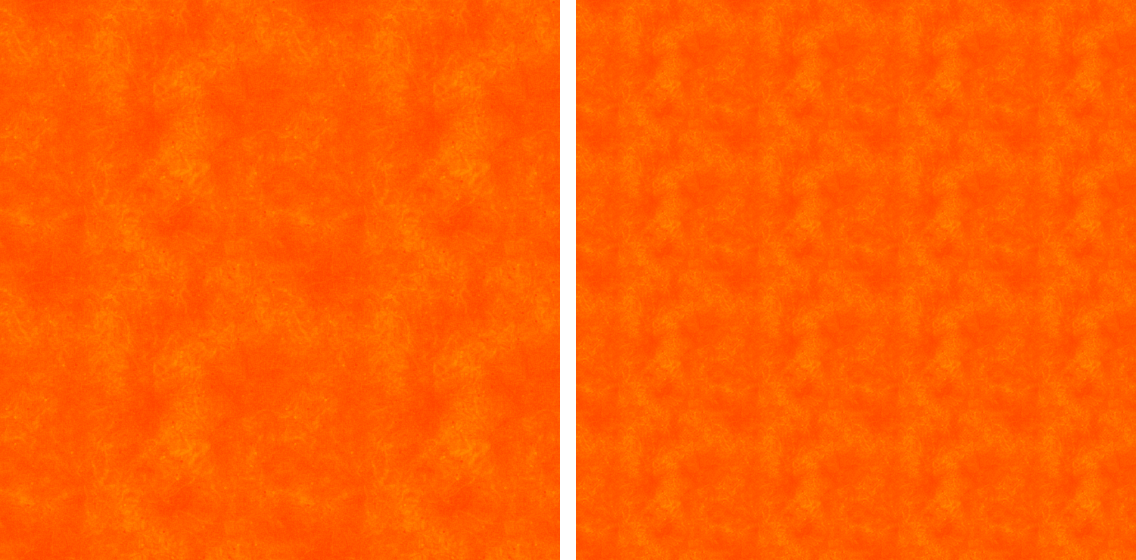
Left: one tile. Right: repeated 2 by 2.
Give the GLSL for this texture, as a Shadertoy shader.

```glsl
#define REPEATS 2.0
#define DEEP_ORANGE vec3(1.0, 0.28, 0.0)
#define LIGHT_ORANGE vec3(1.0, 0.50, 0.0)
#define BASE_TONE 0.405
#define CLOUD_CONTRAST 0.55
#define CLOUD_CELLS 4.0
#define OCTAVE_GAIN 0.74
#define WARP 0.035
#define GRAIN 0.23
#define FIBRES 44
#define FIBRE_WIDTH 0.0045
#define SPECK_CELLS 64.0

// Integer hash: three values from 0 to 1
vec3 hash3(vec2 cell, int seed) {
    uvec3 v = uvec3(uint(cell.x), uint(cell.y), uint(seed));
    v = v * 1664525u + 1013904223u;
    v.x += v.y * v.z; v.y += v.z * v.x; v.z += v.x * v.y;
    v ^= v >> 16u;
    v.x += v.y * v.z; v.y += v.z * v.x; v.z += v.x * v.y;
    return vec3(v >> 8u) / 16777216.0;
}

float cornerSlope(vec2 cell, vec2 offset, float period, int seed) {
    vec2 gradient = hash3(mod(cell, period), seed).xy * 2.0 - 1.0;
    return dot(gradient, offset);
}

// Gradient noise that wraps after one tile
float wrapNoise(vec2 p, float period, int seed) {
    p = p * period + hash3(vec2(7.0), seed).xy;
    vec2 cell = floor(p), f = p - cell;
    vec2 blend = f * f * f * (f * (f * 6.0 - 15.0) + 10.0);
    vec2 e = vec2(1.0, 0.0);
    float low = mix(cornerSlope(cell, f, period, seed),
                    cornerSlope(cell + e.xy, f - e.xy, period, seed), blend.x);
    float high = mix(cornerSlope(cell + e.yx, f - e.yx, period, seed),
                     cornerSlope(cell + e.xx, f - e.xx, period, seed), blend.x);
    return mix(low, high, blend.y);
}

float clouds(vec2 p) {
    float sum = 0.0, amplitude = 1.0, period = CLOUD_CELLS;
    for (int i = 0; i < 6; i++) {
        sum += amplitude * wrapNoise(p, period, 10 + i);
        amplitude *= OCTAVE_GAIN;
        period *= 2.0;
    }
    return sum;
}

// Thin curved strands: short arcs of scattered circles
float fibres(vec2 p) {
    float sum = 0.0;
    for (int i = 0; i < FIBRES; i++) {
        vec3 place = hash3(vec2(float(i), 3.0), 40);
        vec3 shape = hash3(vec2(float(i), 5.0), 41);
        vec2 q = fract(p - place.xy + 0.5) - 0.5;
        float radius = mix(0.04, 0.3, place.z);
        vec2 heading = normalize(shape.xy - 0.5 + 0.001);
        float along = dot(q, heading) / max(length(q), 0.001);
        float arc = smoothstep(0.72, 0.95, along);
        float dist = abs(length(q) - radius);
        float line = 1.0 - smoothstep(0.0, FIBRE_WIDTH * (1.0 + shape.z), dist);
        sum += arc * line * mix(0.4, 1.0, shape.z);
    }
    return min(sum, 1.0);
}

// Sparse dots: positive are light, negative are dark
float specks(vec2 p) {
    p *= SPECK_CELLS;
    vec2 cell = floor(p);
    vec3 place = hash3(mod(cell, SPECK_CELLS), 60);
    vec3 kind = hash3(mod(cell, SPECK_CELLS), 61);
    float dist = length(p - cell - mix(vec2(0.42), vec2(0.58), place.xy));
    float spot = 1.0 - smoothstep(0.12, 0.42, dist);
    return spot * step(0.91, place.z) * (kind.x > 0.4 ? kind.y : -kind.y);
}

void mainImage(out vec4 fragColor, in vec2 fragCoord) {
    vec2 p = fragCoord / iResolution.xy * REPEATS;

    // Bend the plane so that clouds and strands look uneven
    vec2 bend = vec2(wrapNoise(p, 8.0, 1), wrapNoise(p, 8.0, 2))
              + 0.4 * vec2(wrapNoise(p, 24.0, 3), wrapNoise(p, 24.0, 4));
    vec2 q = p + WARP * bend;

    // Cloudy stain, with lighter patches more mottled
    float cloud = clouds(q);
    float tone = BASE_TONE + CLOUD_CONTRAST * (cloud + 0.25 * (cloud * cloud - 0.07));
    float patchy = smoothstep(-0.2, 0.5, cloud);
    float mottle = wrapNoise(q, 40.0, 20) + wrapNoise(q, 80.0, 21);
    tone += mix(0.1, 0.4, patchy) * mottle;

    // Worn strands, specks and fine grain
    float wear = smoothstep(-0.3, 0.2, wrapNoise(p, 20.0, 30));
    tone += 0.30 * wear * fibres(q);
    tone += 0.60 * mix(0.5, 1.0, patchy) * specks(p);
    tone += GRAIN * (wrapNoise(p, 110.0, 31) + wrapNoise(p, 190.0, 32));

    fragColor = vec4(mix(DEEP_ORANGE, LIGHT_ORANGE, clamp(tone, 0.0, 1.1)), 1.0);
}
```
